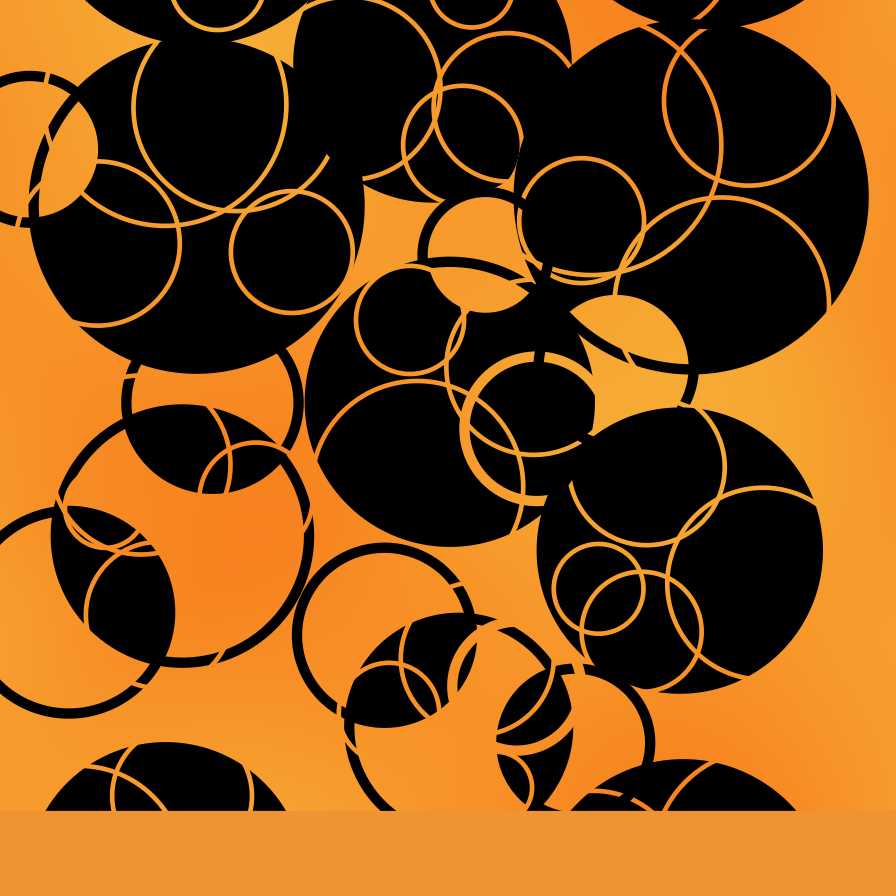
Reproduce this background procedurally as a WebGL 1 fragment shader.

```glsl
precision highp float;
// Black discs and linked rings on a warm orange wash, above a flat strip.
// Circles sit on a staggered grid with jittered places and sizes; overlaps
// swap between ink and ground, and thin circles are cut out of the ink.

#define COLUMN_STEP 0.29
#define ROW_STEP 0.38
#define JITTER 0.022
#define RIM_WIDTH 0.0115
#define LINE_WIDTH 0.0052
#define BOLD_WIDTH 0.0115
#define STRIP_HEIGHT 0.095
#define DEEP_ORANGE vec3(0.97, 0.49, 0.11)
#define LIGHT_ORANGE vec3(0.965, 0.68, 0.21)
#define STRIP_COLOR vec3(0.94, 0.58, 0.20)

uniform vec2 u_resolution;

const float TAU = 6.2832;

// Evenly spread pseudo-random value for a cell and a property index
float pick(float cell, float index) {
    return fract(cell * 0.618 + index * 0.37);
}

vec2 direction(float angle) {
    return vec2(cos(angle), sin(angle));
}

// Antialiased coverage of the inside of a distance field
float inside(float dist) {
    return clamp(0.5 - dist * u_resolution.y, 0.0, 1.0);
}

float stroke(float dist, float width) {
    return inside(abs(dist) - 0.5 * width);
}

// Smooth drifting tones from layered sines
vec3 orangeWash(vec2 p) {
    float tone = 0.53;
    tone += 0.26 * sin(5.2 * p.x + 6.4 * p.y + 0.6);
    tone += 0.17 * sin(8.0 * p.x - 6.0 * p.y + 5.2);
    tone += 0.03 * sin(19.0 * p.x + 3.0 * sin(9.0 * p.y));
    return mix(DEEP_ORANGE, LIGHT_ORANGE, clamp(tone, 0.0, 1.0));
}

// Ink coverage of one cell: main circle, satellites and cut lines
float cellInk(vec2 p, float column, float row) {
    float cell = column + 3.0 * row;
    float seed = pick(cell, 0.0);
    float odd = mod(column, 2.0);
    float hollow = 1.0 - step(0.5, abs(mod(column + row, 5.0) - 1.0));

    vec2 center = vec2(0.2 + COLUMN_STEP * column, ROW_STEP * (row + 0.5 * odd));
    center += JITTER * direction(TAU * pick(cell, 1.0));
    float radius = (0.15 + 0.045 * seed - 0.015 * odd) * mix(1.0, 0.75, hollow);
    vec2 q = p - center;
    float mainDist = length(q) - radius;

    // Satellites open a disc, or fill their overlap with a hollow ring
    float rims = stroke(mainDist, RIM_WIDTH);
    float overlap = 0.0;
    for (int i = 0; i < 2; i++) {
        float second = float(i);
        float present = max(hollow, step(0.4, seed) * (1.0 - second));
        float angle = TAU * pick(cell, 2.0) + 3.9 * second;
        float size = radius * (mix(0.45, 0.8, hollow) - 0.12 * second);
        float dist = length(q - 1.08 * radius * direction(angle)) - size;
        overlap = max(overlap, present * inside(dist));
        rims = max(rims, present * stroke(dist, RIM_WIDTH));
    }
    float ink = inside(mainDist) * mix(1.0 - overlap, overlap, hollow);
    ink = max(ink, rims);

    // Thin circles cut through the ink
    for (int i = 0; i < 4; i++) {
        float k = float(i);
        vec2 offset = 0.65 * radius * direction(TAU * pick(cell, 4.0 + k));
        float size = radius * (0.3 + 0.5 * pick(cell, 8.0 + 2.0 * k));
        float bold = step(0.8, pick(cell, 1.0)) * (1.0 - step(0.5, k));
        float width = mix(LINE_WIDTH, BOLD_WIDTH, bold);
        ink *= 1.0 - stroke(length(q - offset) - size, width);
    }
    return ink;
}

void main() {
    vec2 p = gl_FragCoord.xy / u_resolution.y;

    float ink = 0.0;
    for (int row = 0; row < 4; row++) {
        for (int column = 0; column < 3; column++) {
            ink = max(ink, cellInk(p, float(column), float(row)));
        }
    }

    vec3 color = orangeWash(p) * (1.0 - ink);
    color = mix(color, STRIP_COLOR, inside(p.y - STRIP_HEIGHT));
    gl_FragColor = vec4(color, 1.0);
}
```
